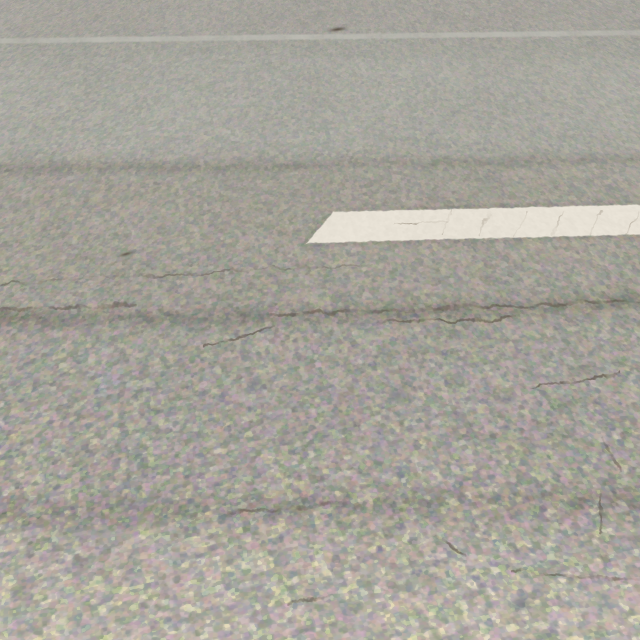
This texture is drawn by a WebGL 1 fragment shader. Its source:

```glsl
precision highp float;
// Sunlit worn asphalt road with a painted dash, tyre bands and fine cracks.
uniform vec2 u_resolution;

const float HORIZON = 1.5;        // height where the ground vanishes
const float GRAIN_FREQ = 135.0;   // stones per unit of ground
const float GRAIN_FAR = 0.10;     // stone contrast at the top
const float GRAIN_NEAR = 0.27;    // stone contrast at the bottom
const float TINT = 0.45;          // share of colour in the stones
const vec3 FAR_COL = vec3(0.650, 0.640, 0.612);
const vec3 LANE_COL = vec3(0.660, 0.658, 0.626);
const vec3 MID_COL = vec3(0.632, 0.620, 0.582);
const vec3 LOW_COL = vec3(0.635, 0.624, 0.594);
const vec3 NEAR_COL = vec3(0.700, 0.682, 0.645);
const vec3 PAINT_COL = vec3(0.905, 0.882, 0.835);
const vec3 LINE_COL = vec3(0.745, 0.742, 0.710);
const vec3 CRACK_COL = vec3(0.36, 0.32, 0.28);
const vec3 BLUE_STAIN = vec3(0.43, 0.45, 0.50);

vec3 hash3(vec2 p) {
  vec3 q = fract(vec3(p.xyx) * vec3(0.1031, 0.1030, 0.0973));
  q += dot(q, q.yxz + 33.33);
  return fract((q.xxy + q.yzz) * q.zyx);
}

// Cellular noise: the random colours of nearby cells, softly blended.
vec3 stones(vec2 p) {
  vec2 cell = floor(p);
  vec3 sum = vec3(0.0);
  float total = 0.0;
  for (int j = -1; j <= 1; j++) {
    for (int i = -1; i <= 1; i++) {
      vec2 id = cell + vec2(float(i), float(j));
      vec3 rnd = hash3(id + 500.0);
      vec2 d = id + 0.15 + 0.7 * rnd.xy - p;
      float w = exp(-7.0 * dot(d, d));
      sum += w * hash3(id + 917.0);
      total += w;
    }
  }
  return sum / total - 0.5;
}

// Layered sines for broad mottling and wobbling edges.
float waves(vec2 p) {
  float sum = 0.0;
  float amp = 0.5;
  for (int i = 0; i < 4; i++) {
    sum += amp * sin(p.x + 1.7 * sin(p.y + float(i))) * cos(p.y * 0.9 - 0.6 * p.x);
    p = mat2(1.5, 1.1, -1.1, 1.5) * p + 2.3;
    amp *= 0.6;
  }
  return sum;
}

float band(float y, float center, float width) {
  float t = (y - center) / width;
  return exp(-t * t);
}

float spot(vec2 p, vec2 center, vec2 radius) {
  vec2 d = (p - center) / radius;
  return exp(-dot(d, d));
}

// Ragged, tapering, broken line from a to b.
float crack(vec2 p, vec2 a, vec2 b, float width) {
  p += 0.006 * vec2(waves(p.yx * 75.0), waves(p * 65.0 + 4.0));
  vec2 ab = b - a;
  float t = clamp(dot(p - a, ab) / dot(ab, ab), 0.0, 1.0);
  float d = length(p - a - ab * t);
  float gaps = smoothstep(-0.35, 0.3, waves(p * 48.0 + a * 90.0));
  return (1.0 - smoothstep(width * 0.3, width + 0.0015, d)) * (0.25 + 0.75 * gaps);
}

void main() {
  vec2 p = gl_FragCoord.xy / u_resolution;
  float px = 1.0 / u_resolution.y;
  float near = 1.0 - p.y;
  float depth = HORIZON - p.y;

  // Broad tones from far to near.
  vec3 col = mix(NEAR_COL, LOW_COL, smoothstep(0.0, 0.34, p.y));
  col = mix(col, MID_COL, smoothstep(0.40, 0.56, p.y));
  col = mix(col, LANE_COL, smoothstep(0.70, 0.79, p.y));
  col = mix(col, FAR_COL, smoothstep(0.92, 0.96, p.y));
  float mottle = waves(p * vec2(13.0, 21.0));
  col += 0.012 * mottle + 0.012 * waves(p * vec2(45.0, 80.0));

  // Tyre bands, each rising a little to the right.
  float wob = 0.004 * waves(p * vec2(9.0, 3.0));
  float dark = 0.065 * band(p.y, 0.736 + 0.016 * p.x + wob, 0.010);
  dark += 0.085 * band(p.y, 0.502 + 0.027 * p.x * p.x + wob, 0.015);
  dark += 0.070 * band(p.y, 0.198 + 0.024 * p.x + wob, 0.026);
  dark += 0.020 * band(p.y, 0.925, 0.018);
  col -= dark * (0.85 + 0.4 * mottle);

  // Stones shrink with distance and lean to the right.
  vec2 ground = vec2((p.x - 0.5) / depth, -log(depth));
  ground = mat2(0.85, -0.22, 0.25, 1.05) * ground * GRAIN_FREQ;
  vec3 grain = 0.65 * stones(ground) + 0.45 * stones(ground * 1.9 + 31.0);
  vec3 tinted = mix(vec3(grain.x), grain, TINT);
  col += tinted * mix(GRAIN_FAR, GRAIN_NEAR, smoothstep(0.0, 0.85, near));
  float pale = smoothstep(0.13, 0.34, grain.y) * smoothstep(0.45, 1.0, near);
  col += pale * vec3(0.09, 0.07, 0.035);

  // Thin far edge line, worn in places.
  float edge = abs(p.y - 0.936 - 0.013 * p.x + 0.0007 * waves(p * 60.0));
  float wear = 0.65 + 0.25 * waves(p * vec2(50.0, 20.0));
  col = mix(col, LINE_COL, wear * (1.0 - smoothstep(0.002, 0.0045 + px, edge)));

  // Cracks and stains.
  float c = 0.45 * crack(p, vec2(0.0, 0.515), vec2(0.21, 0.524), 0.0022);
  c += 0.4 * crack(p, vec2(0.0, 0.558), vec2(0.58, 0.588), 0.0013);
  c += 0.6 * crack(p, vec2(0.32, 0.457), vec2(0.43, 0.488), 0.0016);
  c += 0.5 * crack(p, vec2(0.42, 0.508), vec2(1.0, 0.530), 0.0024);
  c += 0.6 * crack(p, vec2(0.59, 0.495), vec2(0.80, 0.503), 0.0018);
  c += 0.65 * crack(p, vec2(0.83, 0.395), vec2(0.97, 0.416), 0.0016);
  c += 0.5 * crack(p, vec2(0.94, 0.315), vec2(0.97, 0.265), 0.0020);
  c += 0.5 * crack(p, vec2(0.94, 0.225), vec2(0.94, 0.165), 0.0016);
  c += 0.6 * crack(p, vec2(0.68, 0.162), vec2(0.73, 0.135), 0.0025);
  c += 0.5 * crack(p, vec2(0.80, 0.108), vec2(1.0, 0.092), 0.0020);
  c += 0.5 * crack(p, vec2(0.36, 0.200), vec2(0.54, 0.212), 0.0024);
  c += 0.5 * crack(p, vec2(0.45, 0.057), vec2(0.52, 0.068), 0.0018);
  c += 0.9 * spot(p, vec2(0.527, 0.954 + 0.12 * (p.x - 0.527)), vec2(0.011, 0.0026));
  c += 0.8 * spot(p, vec2(0.197, 0.603 + 0.25 * (p.x - 0.197)), vec2(0.009, 0.0025));
  col = mix(col, CRACK_COL, clamp(c, 0.0, 0.9));
  float stain = spot(p, vec2(0.62, 0.383), vec2(0.013, 0.011));
  stain += spot(p, vec2(0.79, 0.376), vec2(0.012, 0.008));
  stain += spot(p, vec2(0.40, 0.400), vec2(0.010, 0.008));
  stain += spot(p, vec2(0.815, 0.056), vec2(0.017, 0.011));
  col = mix(col, BLUE_STAIN, 0.55 * stain);
  col += vec3(0.0, 0.01, 0.045) * spot(p, vec2(0.172, 0.402), vec2(0.024, 0.020));

  // Painted dash with a slanted left end and chipped edges.
  vec2 q = p + 0.0014 * vec2(waves(p * 90.0), waves(p.yx * 110.0));
  float top = 0.669 + 0.023 * (q.x - 0.521) - q.y;
  float bottom = q.y - 0.620 - 0.027 * (q.x - 0.479);
  float left = (q.x - 0.479 - 0.86 * (q.y - 0.620)) * 0.76;
  float inside = min(min(top, bottom), left);
  float chips = 0.6 * crack(p, vec2(0.615, 0.648), vec2(0.70, 0.653), 0.0008);
  for (int i = 0; i < 6; i++) {
    float x = 0.69 + 0.058 * float(i);
    chips += 0.4 * crack(p, vec2(x, 0.633), vec2(x + 0.016, 0.668), 0.0007);
  }
  vec3 paint = PAINT_COL + 0.03 * grain.x + 0.008 * mottle;
  paint = mix(paint, vec3(0.60, 0.56, 0.50), clamp(chips, 0.0, 0.7));
  col -= 0.035 * band(inside, -0.003, 0.004);
  col = mix(col, paint, smoothstep(-px, px, inside));

  gl_FragColor = vec4(clamp(col, 0.0, 1.0), 1.0);
}
```
